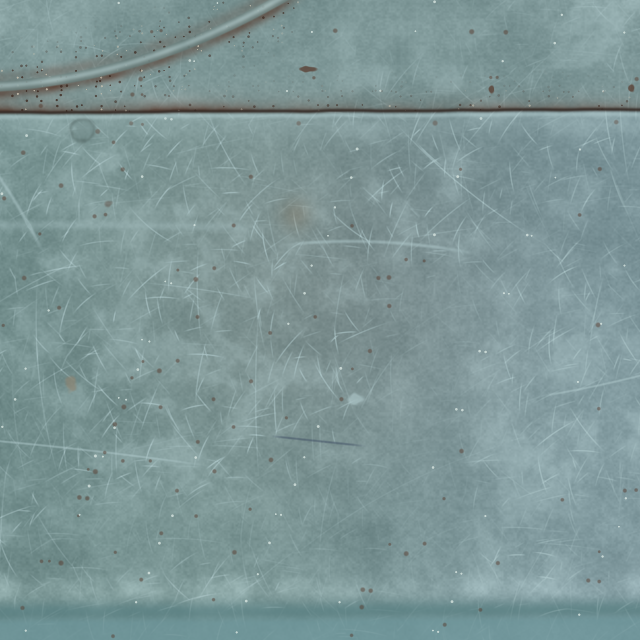
Write a Shadertoy shader that draws this texture.

```glsl
// Scratched blue-green sheet metal with a rusty seam, a raised curved bead and a folded lower edge.

float hash(vec2 p) {
    return fract(sin(dot(p, vec2(127.1, 311.7))) * 43758.5453);
}

float noise(vec2 p) {
    vec2 i = floor(p), f = fract(p);
    f = f * f * (3.0 - 2.0 * f);
    return mix(mix(hash(i), hash(i + vec2(1, 0)), f.x),
               mix(hash(i + vec2(0, 1)), hash(i + 1.0), f.x), f.y);
}

float fbm(vec2 p) {
    float sum = 0.0, amp = 0.5;
    for (int i = 0; i < 5; i++) {
        sum += amp * noise(p);
        p = mat2(1.6, 1.2, -1.2, 1.6) * p + 7.3;
        amp *= 0.5;
    }
    return sum;
}

// Soft bell of the given radius around zero
float bell(float d, float radius) {
    return exp(-d * d / (radius * radius));
}

// Coordinates along and across an axis
vec2 along(vec2 d, vec2 axis) {
    return vec2(dot(d, axis), dot(d, vec2(-axis.y, axis.x)));
}

// Line from a to b, bowed sideways and faded at its ends
float stroke(vec2 p, vec2 a, vec2 b, float bow, float width) {
    vec2 q = along(p - a, normalize(b - a));
    float t = q.x / length(b - a);
    float ends = smoothstep(0.0, 0.15, t) * (1.0 - smoothstep(0.75, 1.0, t));
    return ends * (1.0 - smoothstep(0.0, width, abs(q.y - bow * 4.0 * t * (1.0 - t))));
}

// One randomly turned, slightly bent scratch per grid cell
float scratches(vec2 p, float cells, float width, float seed) {
    vec2 q = p * cells;
    float sum = 0.0;
    for (int i = 0; i < 9; i++) {
        vec2 cell = floor(q) + vec2(i % 3 - 1, i / 3 - 1), key = cell + seed;
        float h = hash(key + 3.7), k = hash(key + 9.2);
        float angle = 1.15 + (hash(key + 5.1) - 0.5) * 2.7;
        vec2 d = along(q - cell - vec2(hash(key), h), vec2(cos(angle), sin(angle)));
        d.y += (k - 0.5) * 0.3 * d.x * d.x;
        float reach = mix(0.3, 0.9, h);
        float taper = 1.0 - smoothstep(reach * 0.3, reach, abs(d.x));
        sum += taper * k * k * (1.0 - smoothstep(0.0, width, abs(d.y) / cells));
    }
    return sum;
}

// Scattered round flecks; density is the share of occupied cells
float flecks(vec2 p, float cells, float density) {
    vec2 q = p * cells, key = floor(q) + cells;
    float radius = mix(0.12, 0.3, hash(key + 4.4));
    vec2 centre = 0.3 + 0.4 * vec2(hash(key + 1.3), hash(key + 2.9));
    return step(hash(key), density) * (1.0 - smoothstep(radius * 0.5, radius + 0.1, length(fract(q) - centre)));
}

// Irregular spot
float blot(vec2 p, vec2 centre, vec2 size) {
    return 1.0 - smoothstep(0.5, 1.1, length((p - centre) / size) + 0.7 * noise(p * 130.0) - 0.35);
}

void mainImage(out vec4 fragColor, in vec2 fragCoord) {
    vec2 p = fragCoord / iResolution.xy;
    float px = 1.0 / iResolution.y, w = 0.0015 + px;
    vec3 rust = vec3(0.34, 0.23, 0.18), pale = vec3(0.69, 0.79, 0.80);
    float cloud = fbm(p * 5.0), mottle = fbm(p * 24.0 + 11.0);

    // Signed distances from the seam and the bead
    float seam = p.y - 0.824 - 0.005 * p.x + 0.0015 * (noise(vec2(p.x * 25.0, 2.0)) - 0.5);
    float upper = smoothstep(-px, px, seam);
    float bead = (p.y - 0.865 - 0.057 * p.x - 0.58 * p.x * p.x) / length(vec2(1.0, 0.057 + 1.16 * p.x));

    // Painted metal: greyer in the middle, bluer on the right
    vec3 col = mix(vec3(0.465, 0.575, 0.57), vec3(0.505, 0.605, 0.625), smoothstep(0.3, 1.0, p.x));
    col += vec3(0.01, -0.025, -0.025) * bell(length(p - vec2(0.5, 0.55)), 0.32);
    col = mix(col, vec3(0.505, 0.605, 0.605), upper * 0.8);
    col += 0.13 * (cloud - 0.48) + 0.1 * (mottle - 0.48);
    col += 0.035 * (noise(p * 190.0) + noise(p * 330.0) - 1.0);

    // Folded lower edge
    float fold = p.y + 0.008 * (cloud - 0.5) - 0.006 * p.x;
    col += 0.08 * bell(fold - 0.075, 0.022) * (0.5 + mottle);
    col = mix(col, vec3(0.36, 0.51, 0.52), 0.8 * bell(fold - 0.041, 0.015));
    col = mix(col, vec3(0.43, 0.59, 0.61), 0.75 * (1.0 - smoothstep(0.022, 0.038, fold)));

    // Random scratches, denser in worn patches
    float worn = smoothstep(0.25, 0.7, fbm(p * 6.0 + 31.0)) * smoothstep(0.02, 0.1, p.y), marks = 0.0;
    for (float i = 0.0; i < 7.0; i++)
        marks += scratches(p + 0.013 * i, 4.0 + 4.5 * i, 0.0011 + px * 0.7, i * 17.0);
    col = mix(col, pale, min(marks * (0.12 + 0.55 * worn) * (1.0 - 0.5 * upper), 0.75));
    col = mix(col, pale, 0.22 * worn * smoothstep(0.45, 0.7, mottle));

    // Long scratches
    float gouges = stroke(p, vec2(0.44, 0.617), vec2(0.76, 0.6), 0.013, w * 1.5)
        + stroke(p, vec2(0.84, 0.38), vec2(1.08, 0.435), -0.004, w)
        + stroke(p, vec2(-0.05, 0.315), vec2(0.34, 0.27), 0.003, w)
        + stroke(p, vec2(-0.02, 0.75), vec2(0.07, 0.6), 0.004, w * 1.5)
        + 0.6 * stroke(p, vec2(-0.08, 0.648), vec2(0.46, 0.642), 0.003, 0.012);
    col = mix(col, pale, 0.5 * min(gouges, 1.0));
    col = mix(col, rust.bgr, 0.4 * stroke(p, vec2(0.42, 0.319), vec2(0.58, 0.302), 0.0, w));

    // Stains, chips and pale rub marks
    vec2 stain = vec2(0.13, 0.798);
    float ring = bell(length(p - stain) - 0.013 - 0.012 * mottle, 0.003);
    col = mix(col, vec3(0.33, 0.41, 0.4), 0.5 * ring + 0.25 * blot(p, stain, vec2(0.022)));
    col = mix(col, pale, 0.6 * blot(p, vec2(0.553, 0.375), vec2(0.014, 0.01)));
    col = mix(col, vec3(0.56, 0.51, 0.43), 0.6 * blot(p, vec2(0.11, 0.4), vec2(0.01, 0.016))
        + 0.35 * bell(length(p - vec2(0.462, 0.665)), 0.025));
    float chips = blot(p, vec2(0.482, 0.892), vec2(0.014, 0.005)) + blot(p, vec2(0.768, 0.86), vec2(0.005, 0.008))
        + blot(p, vec2(0.987, 0.863), vec2(0.006, 0.009)) + 0.5 * blot(p, vec2(0.169, 0.681), vec2(0.007));
    col = mix(col, rust, 0.75 * chips + 0.5 * flecks(p, 70.0, 0.012));
    col = mix(col, vec3(0.85, 0.9, 0.88), 0.8 * flecks(p, 110.0, 0.006));

    // Rust and dirt gathered above the seam and around the bead
    float gap = max(seam, 0.0), beadEnd = 1.0 - smoothstep(0.44, 0.5, p.x);
    float grime = exp(-gap / 0.011) + beadEnd * (0.75 * bell(bead + 0.009, 0.01) + 0.35 * bell(bead - 0.014, 0.01));
    grime *= upper * mix(1.0, 0.65, smoothstep(0.2, 0.7, p.x));
    col = mix(col, rust, min(grime * (0.15 + 1.3 * mottle), 0.85));
    float dirt = 0.8 * upper * min(beadEnd * bell(bead, 0.045) + exp(-gap / 0.02), 1.0);
    col = mix(col, rust * 0.7, dirt * flecks(p, 130.0, 0.16));
    col = mix(col, vec3(0.8, 0.77, 0.7), dirt * flecks(p, 160.0, 0.05));

    // Raised bead
    vec3 beadColour = mix(vec3(0.41, 0.49, 0.48), vec3(0.6, 0.69, 0.69), bell(bead - 0.001, 0.005));
    col = mix(col, beadColour + 0.12 * (mottle - 0.5), 0.9 * upper * (1.0 - smoothstep(0.006, 0.008 + px, abs(bead))));

    // Seam gap and the lit lip beneath it
    col = mix(col, pale, (1.0 - upper) * (0.45 * bell(seam + 0.007, 0.004) + 0.2 * bell(seam + 0.02, 0.02)));
    col = mix(col, vec3(0.2, 0.16, 0.14), 0.85 * bell(seam, 0.0025 + 0.3 * px));
    fragColor = vec4(clamp(col, 0.0, 1.0), 1.0);
}
```
